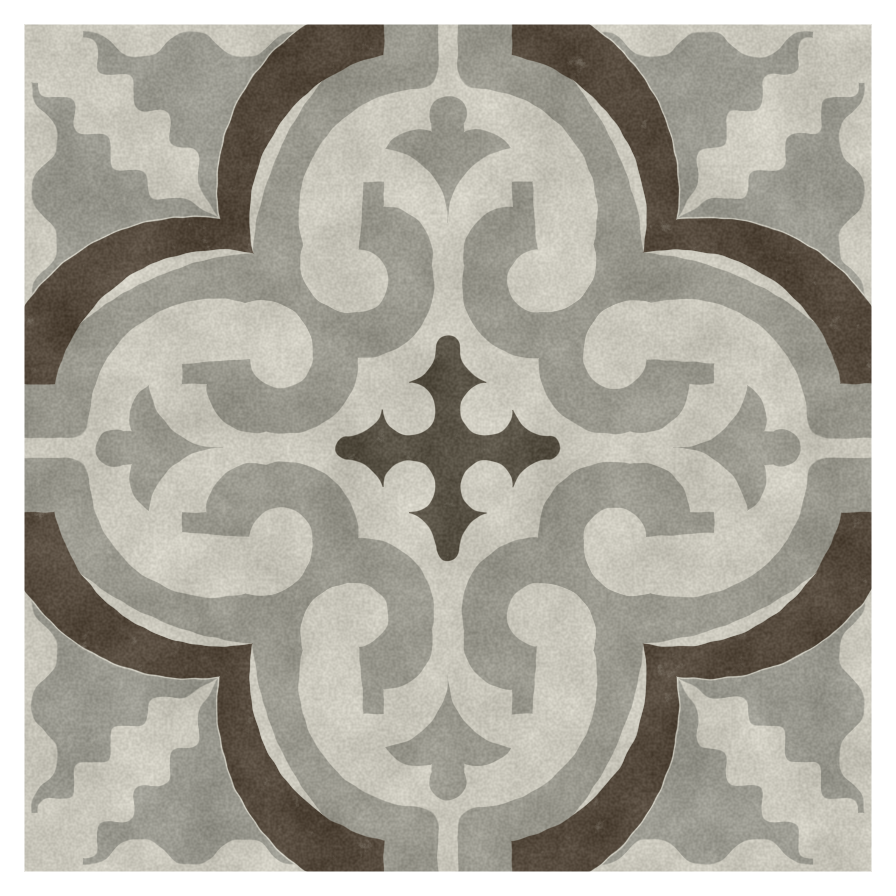
A WebGL 2 fragment shader for this pattern:

```glsl
#version 300 es
precision highp float;
// A weathered cement tile: four-lobed scrollwork, dark arcs, leafy corners
// and a small cross. One eighth is built from distance functions (circles,
// bands, waves) and mirrored; gradient noise adds wear and grain.

uniform vec2 u_resolution;
out vec4 fragColor;

const float CANVAS = 7.68;       // canvas width in design units
const float TILE_HALF = 3.63;
const float TAU = 6.2831853;
const float EDGE_WOBBLE = 0.014;
const float MOTTLE = 0.14;
const float GRAIN = 0.13;
const vec3 PAPER = vec3(1.0);
const vec3 CREAM = vec3(0.79, 0.78, 0.735);
const vec3 GRAY = vec3(0.595, 0.59, 0.55);
const vec3 LEAF_GRAY = vec3(0.60, 0.597, 0.56);
const vec3 DARK = vec3(0.33, 0.285, 0.235);
const vec3 CROSS_DARK = vec3(0.34, 0.315, 0.265);

vec2 gradient(vec2 cell) {
  vec3 h = fract(cell.xyx * vec3(0.1031, 0.1030, 0.0973));
  h += dot(h, h.yzx + 33.33);
  float angle = TAU * fract((h.x + h.y) * h.z);
  return vec2(cos(angle), sin(angle));
}

float gradientNoise(vec2 p) {
  vec2 i = floor(p), f = p - i;
  vec2 u = f * f * f * (f * (f * 6.0 - 15.0) + 10.0);
  vec2 e = vec2(1.0, 0.0);
  float a = dot(gradient(i), f);
  float b = dot(gradient(i + e), f - e);
  float c = dot(gradient(i + e.yx), f - e.yx);
  float d = dot(gradient(i + 1.0), f - 1.0);
  return mix(mix(a, b, u.x), mix(c, d, u.x), u.y);
}

float fbm(vec2 p) {
  float sum = 0.0, amp = 0.5;
  for (int k = 0; k < 5; k++) {
    sum += amp * gradientNoise(p);
    p = mat2(1.6, 1.2, -1.2, 1.6) * p + 7.3;
    amp *= 0.6;
  }
  return sum;
}

float circle(vec2 p, vec2 center, float r) { return length(p - center) - r; }

float smoothMin(float a, float b, float k) {
  float h = max(k - abs(a - b), 0.0) / k;
  return min(a, b) - h * h * k * 0.25;
}

// Corner leaf between a wavy diagonal edge and a wavy top edge
float leaf(vec2 q) {
  float along = (q.x + q.y) * 0.70711, across = (q.y - q.x) * 0.70711;
  float grow = smoothstep(2.75, 3.5, along);
  float inner = grow * (0.25 + 0.08 * sin(TAU * (along - 3.62) / 0.44));
  float wave = cos(TAU * (q.x - 2.2) / 0.9);
  float top = 3.46 + 0.11 * sin(1.4 * wave);
  return max(max((inner - across) * 0.8, (q.y - top) * 0.75), q.x - 3.13);
}

// Light loop around the scroll
float loopShape(vec2 q) {
  float lobe = max(circle(q, vec2(0.2, 2.0), 1.08), 1.6 - q.y);
  return min(lobe, circle(q, vec2(0.83, 1.6), 0.44));
}

// Gray scroll: two discs and a hook, cut by the loop and a round bulb
float scroll(vec2 q, float loopDist) {
  float hookX = 0.76 + 0.07 * (1.74 - q.y);
  float hook = max(max(0.55 - q.x, q.x - hookX), max(1.5 - q.y, q.y - 2.28));
  float body = min(circle(q, vec2(0.75, 1.4), 0.63), circle(q, vec2(0.55, 1.65), 0.42));
  float cut = min(max(hookX - q.x, loopDist), circle(q, vec2(0.78, 1.43), 0.27));
  return max(min(body, hook), -cut);
}

float fleur(vec2 q) {
  float spike = max(q.x - 0.25, max(1.93 - q.y, q.y - 2.6));
  float wing = min(circle(q, vec2(0.25, 2.4), 0.33), spike);
  wing = max(wing, -circle(q, vec2(0.62, 1.95), 0.62));
  float stem = max(q.x - 0.14, abs(q.y - 2.67) - 0.18);
  return min(wing, min(stem, circle(q, vec2(0.0, 2.86), 0.16)));
}

float crossShape(vec2 q) {
  float arm = max(q.x - 0.33, q.y - 0.87);
  arm = max(arm, -circle(q, vec2(0.42, 0.87), 0.32));
  arm = max(arm, -circle(q, vec2(0.33, 0.33), 0.225));
  return min(arm, circle(q, vec2(0.0, 0.865), 0.1));
}

void main() {
  float side = min(u_resolution.x, u_resolution.y);
  vec2 p = (gl_FragCoord.xy - 0.5 * u_resolution) * CANVAS / side;
  float aa = 0.8 * CANVAS / side;

  // Slightly rough edges, then mirror into one eighth
  vec2 wobble = vec2(gradientNoise(p * 7.0), gradientNoise(p * 7.0 + 31.7));
  vec2 q = abs(p + EDGE_WOBBLE * wobble);
  if (q.y < q.x) q = q.yx;
  #define PAINT(tone, d) color = mix(color, tone, smoothstep(aa, -aa, d))

  // Corners, lobes and dark arcs
  float outer = circle(q, vec2(0.25, 2.2), 1.725);
  float inner = circle(q, vec2(0.25, 1.95), 1.45);
  vec3 color = CREAM;
  PAINT(LEAF_GRAY, leaf(q));
  PAINT(CREAM, outer - 0.013);
  PAINT(GRAY, outer);
  PAINT(DARK, max(max(outer, -inner), 0.55 - q.x));
  PAINT(CREAM, max(inner, -circle(q, vec2(-1.04, 1.42), 2.73)));

  // Light fields, then scroll, fleur and cross
  float loopDist = loopShape(q);
  float bar = max(q.x - 0.085, 2.5 - q.y);
  PAINT(CREAM, smoothMin(loopDist, bar, 0.2));
  PAINT(CREAM, max(q.x - 0.78, q.y - 2.0));
  PAINT(GRAY, scroll(q, loopDist));
  PAINT(GRAY, fleur(q));
  PAINT(CROSS_DARK, crossShape(q));

  // Wear, grain and the clean margin
  float grain = gradientNoise(p * 42.0) + 0.6 * gradientNoise(p * 23.0 + 5.0);
  float wear = MOTTLE * fbm(p * 1.7) + GRAIN * 0.5 * grain;
  float scuff = smoothstep(0.2, 0.5, fbm(p * 5.0 + 11.0));
  color = mix(color + wear, CREAM, 0.25 * scuff);
  PAINT(PAPER, TILE_HALF - max(abs(p.x), abs(p.y)));
  fragColor = vec4(clamp(color, 0.0, 1.0), 1.0);
}
```
